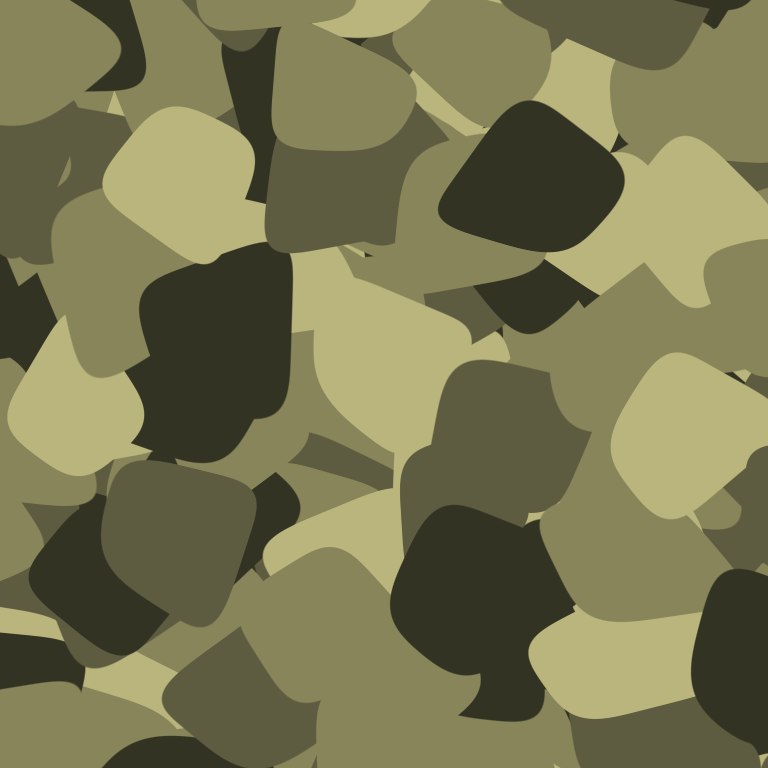
Write a three.js fragment shader that draws this pattern.

```glsl
// Woodland camouflage: opaque rounded patches in four olive tones.
// Several turned, jittered grids are painted one over another; each cell
// holds one irregular four-sided patch, so covered ones show as fragments.

varying vec2 vUv;

const vec3 MOSS  = vec3(0.53, 0.52, 0.35);
const vec3 OLIVE = vec3(0.37, 0.36, 0.25);
const vec3 SAND  = vec3(0.73, 0.71, 0.49);
const vec3 DARK  = vec3(0.20, 0.20, 0.14);

// Cumulative shares of moss, olive and sand; dark takes the rest
const vec3 SHARES = vec3(0.365, 0.585, 0.795);

const int LAYERS = 7;
const int SIDES = 4;
const float CELL = 0.2;          // grid spacing
const float MIN_RADIUS = 0.068;  // nearest and farthest side of a patch
const float MAX_RADIUS = 0.116;
const float SIDE_JITTER = 0.7;   // spread of the side directions, radians
const float CENTER_JITTER = 0.7; // spread of the centers, in cells
const float EDGE = 0.001;        // half width of the smoothed edge
const float LAYER_TURN = 1.13;   // rotation between layers, radians
const float TAU = 6.2831853;

float hash(vec2 p) {
  return fract(sin(dot(p, vec2(127.1, 311.7))) * 43758.5453);
}

vec2 hash2(vec2 p) {
  return vec2(hash(p), hash(p + vec2(37.2, 11.9)));
}

mat2 rotation(float angle) {
  float c = cos(angle), s = sin(angle);
  return mat2(c, s, -s, c);
}

// Approximate signed distance to a rounded polygon with uneven sides
float patchDistance(vec2 p, vec2 seed) {
  float turn = hash(seed + 5.3) * TAU;
  float sum = 0.0;
  for (int i = 0; i < SIDES; i++) {
    vec2 rnd = hash2(seed + 3.7 * float(i + 1));
    float angle = turn + TAU * float(i) / float(SIDES)
                + SIDE_JITTER * (rnd.x - 0.5);
    float radius = mix(MIN_RADIUS, MAX_RADIUS, rnd.y);
    float q = max(dot(p, vec2(cos(angle), sin(angle))), 0.0) / radius;
    sum += q * q * q * q;
  }
  return (sqrt(sqrt(sum)) - 1.0) * 0.5 * (MIN_RADIUS + MAX_RADIUS);
}

// Spreads the tones evenly over the cells in the wanted shares
vec3 patchColor(vec2 cell, float layer) {
  float pick = fract(dot(vec3(cell, layer), vec3(0.7549, 0.5698, 0.618)));
  if (pick < SHARES.x) return MOSS;
  if (pick < SHARES.y) return OLIVE;
  if (pick < SHARES.z) return SAND;
  return DARK;
}

void main() {
  vec3 color = MOSS;

  for (int n = 0; n < LAYERS; n++) {
    float layer = float(n);
    vec2 shift = hash2(vec2(layer, 8.1));
    vec2 grid = rotation(layer * LAYER_TURN) * (vUv - 0.5) / CELL + shift;
    vec2 home = floor(grid);

    // Paint neighbouring patches in a fixed order
    for (int y = -1; y <= 1; y++) {
      for (int x = -1; x <= 1; x++) {
        vec2 cell = home + vec2(float(x), float(y));
        vec2 seed = cell + layer * vec2(17.3, 29.6);
        vec2 center = cell + 0.5 + CENTER_JITTER * (hash2(seed) - 0.5);
        float d = patchDistance((grid - center) * CELL, seed);
        float cover = 1.0 - smoothstep(-EDGE, EDGE, d);
        color = mix(color, patchColor(cell, layer), cover);
      }
    }
  }

  gl_FragColor = vec4(color, 1.0);
}
```
